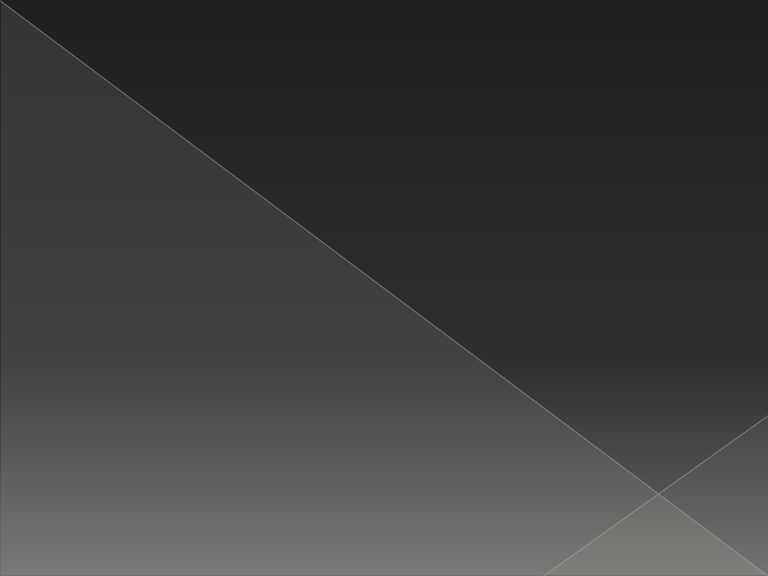
A Shadertoy shader for this background:

```glsl
// Dark grey gradient backdrop with two translucent, thinly outlined corner panels.

// Backdrop tones, from the top edge to the floor
const vec3 TOP_TONE = vec3(0.124);
const vec3 HORIZON_TONE = vec3(0.183);
const vec3 FLOOR_TONE = vec3(0.425);
const float HORIZON = 0.38;          // height where the floor glow begins

// Panels
const vec3 PANEL_TINT = vec3(1.0, 1.0, 0.93);
const float LARGE_OPACITY = 0.09;
const float SMALL_OPACITY = 0.045;
const float PANEL_INSET = 0.0013;    // gap at the left and bottom edges

// Outlines
const vec3 LINE_TONE = vec3(0.66);
const float LINE_WIDTH = 0.0018;
const float LINE_OPACITY = 0.55;

// Panel borders, with canvas width and height both equal to one
const vec2 LARGE_START = vec2(0.0, 0.999);
const vec2 LARGE_END = vec2(0.998, 0.002);
const vec2 SMALL_START = vec2(0.708, 0.0);
const vec2 SMALL_END = vec2(1.0, 0.278);

// Signed distance to the line through a and b, positive on its right side
float lineSide(vec2 p, vec2 a, vec2 b) {
    vec2 along = normalize(b - a);
    return dot(p - a, vec2(along.y, -along.x));
}

// Coverage of the region where d is positive
float fillMask(float d, float pixel) {
    return clamp(0.5 + d / pixel, 0.0, 1.0);
}

// Coverage of a thin stroke, preserving its weight at low resolutions
float strokeMask(float d, float pixel) {
    float halfWidth = 0.5 * LINE_WIDTH;
    return fillMask(d + halfWidth, pixel) - fillMask(d - halfWidth, pixel);
}

vec3 backdrop(float height) {
    vec3 upper = mix(HORIZON_TONE, TOP_TONE, smoothstep(HORIZON - 0.25, 1.1, height));
    upper = mix(HORIZON_TONE, TOP_TONE, clamp((height - HORIZON) / (1.0 - HORIZON), 0.0, 1.0));
    float glow = clamp(1.0 - height / HORIZON, 0.0, 1.0);
    return mix(upper, FLOOR_TONE, pow(glow, 1.08));
}

void mainImage(out vec4 fragColor, in vec2 fragCoord) {
    vec2 uv = fragCoord / iResolution.xy;
    vec2 aspect = vec2(iResolution.x / iResolution.y, 1.0);
    vec2 p = uv * aspect;
    float pixel = 1.0 / iResolution.y;

    float largeSide = lineSide(p, LARGE_START * aspect, LARGE_END * aspect);
    float smallSide = lineSide(p, SMALL_START * aspect, SMALL_END * aspect);

    // Translucent fills
    float inset = fillMask(min(p.x, p.y) - PANEL_INSET, pixel);
    float largePanel = fillMask(largeSide, pixel) * inset;
    float smallPanel = fillMask(smallSide, pixel) * inset;
    vec3 color = backdrop(uv.y);
    color = mix(color, PANEL_TINT, LARGE_OPACITY * largePanel);
    color = mix(color, PANEL_TINT, SMALL_OPACITY * smallPanel);

    // Fine outlines
    float outline = max(strokeMask(largeSide, pixel), strokeMask(smallSide, pixel));
    color = mix(color, LINE_TONE, LINE_OPACITY * outline);

    fragColor = vec4(color, 1.0);
}
```
